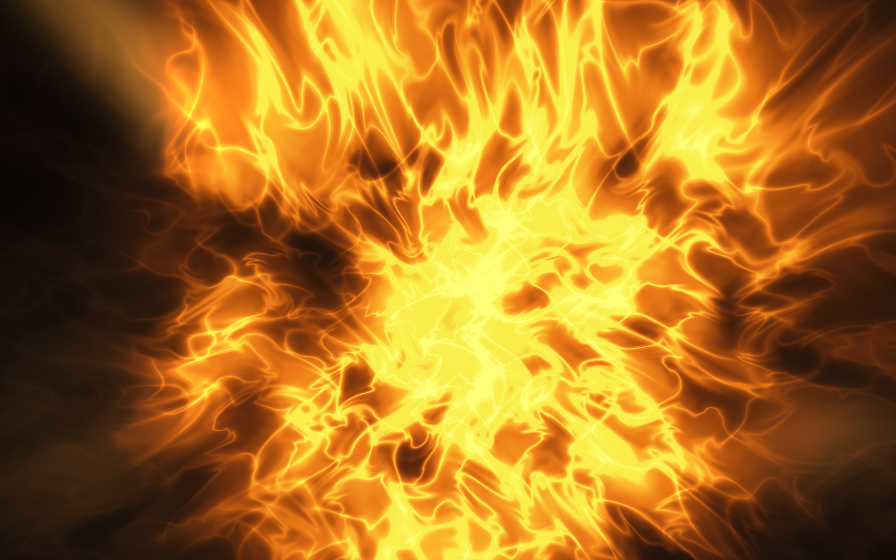
Write a Shadertoy shader that draws this background.

```glsl
// Swirling fire: a hot core with rising flames and curling bright filaments.

const vec2 CORE = vec2(0.81, 0.46); // in canvas heights

// Hot and dark regions: centre.xy, radius.zw
const vec4 HOT[12] = vec4[12](
    vec4(0.84, 0.46, 0.18, 0.18), vec4(0.85, 0.66, 0.28, 0.13),
    vec4(0.62, 0.96, 0.17, 0.20), vec4(0.95, 0.83, 0.17, 0.28),
    vec4(0.77, 0.02, 0.28, 0.11), vec4(0.88, 0.27, 0.21, 0.17),
    vec4(1.14, 0.47, 0.18, 0.20), vec4(1.21, 0.84, 0.20, 0.28),
    vec4(0.43, 0.82, 0.17, 0.17), vec4(0.63, 0.24, 0.18, 0.15),
    vec4(1.12, 0.18, 0.24, 0.17), vec4(0.40, 0.40, 0.16, 0.24));
const vec4 DARK[7] = vec4[7](
    vec4(1.12, 0.70, 0.05, 0.08), vec4(0.46, 0.30, 0.07, 0.07),
    vec4(0.37, 0.61, 0.12, 0.05), vec4(0.67, 0.71, 0.07, 0.04),
    vec4(1.28, 0.44, 0.04, 0.07), vec4(0.06, 0.66, 0.18, 0.20),
    vec4(0.57, 0.50, 0.09, 0.12));

float blob(vec2 p, vec2 centre, vec2 radius) {
    vec2 d = (p - centre) / radius;
    return exp(-dot(d, d));
}

mat2 rotation(float angle) {
    float c = cos(angle), s = sin(angle);
    return mat2(c, s, -s, c);
}

// Bend the plane with ever finer sines
vec2 swirl(vec2 q, float seed) {
    float size = 1.0;
    for (int i = 0; i < 5; i++) {
        float k = float(i);
        q += 0.45 / size * sin(q.yx * size * vec2(1.7, 1.4) + vec2(seed + k * 1.9, seed * 1.7 - k));
        q = rotation(0.83) * q;
        size *= 1.6;
    }
    return q;
}

// Smooth field in about -1..1 whose zero line forms curls
float sineField(vec2 q, float seed) {
    vec2 w = swirl(q, seed);
    return 0.5 * (sin(w.x * 1.6 + seed) + sin(w.y * 1.9 + 0.7 * sin(w.x + seed)));
}

float filament(float field, float width) {
    float d = abs(field) / width;
    return 0.6 * exp(-d * 2.0) + 0.4 / (1.0 + d * d);
}

// Broad layout of warmth
float warmth(vec2 p) {
    float cold = 1.0;
    for (int i = 0; i < HOT.length(); i++)
        cold *= 1.0 - 0.59 * blob(p, HOT[i].xy, HOT[i].zw);
    float heat = 1.0 - cold;
    heat += 0.34 * blob(p, CORE, vec2(0.62, 0.85));
    heat += 0.34 * blob(p, vec2(1.52, 0.68), vec2(0.30, 0.42));
    for (int i = 0; i < DARK.length(); i++)
        heat *= 1.0 - 0.48 * blob(p, DARK[i].xy, DARK[i].zw);
    return heat;
}

// Soft streak between two points
float beam(vec2 p, vec2 a, vec2 b, float width) {
    vec2 ab = b - a;
    float t = clamp(dot(p - a, ab) / dot(ab, ab), 0.0, 1.0);
    float d = length(p - a - ab * t) / width;
    return exp(-d * d) * mix(0.7, 1.0, t);
}

vec3 fireColour(float heat) {
    vec3 colour = mix(vec3(0.04, 0.025, 0.02), vec3(0.15, 0.08, 0.04), smoothstep(0.0, 0.16, heat));
    colour = mix(colour, vec3(0.37, 0.16, 0.05), smoothstep(0.14, 0.32, heat));
    colour = mix(colour, vec3(0.63, 0.28, 0.05), smoothstep(0.28, 0.46, heat));
    colour = mix(colour, vec3(0.92, 0.47, 0.09), smoothstep(0.42, 0.60, heat));
    colour = mix(colour, vec3(0.99, 0.70, 0.17), smoothstep(0.58, 0.77, heat));
    colour = mix(colour, vec3(0.98, 0.93, 0.29), smoothstep(0.74, 0.92, heat));
    return mix(colour, vec3(1.0, 1.0, 0.48), smoothstep(1.0, 1.6, heat));
}

void mainImage(out vec4 fragColor, in vec2 fragCoord) {
    vec2 uv = fragCoord / iResolution.xy;
    vec2 p = uv * vec2(1.6, 1.0);

    // Round curls below, stretched flames towards the top and sides
    vec2 offset = p - CORE;
    vec2 q = offset / (0.75 + 0.8 * length(offset));
    q.y *= mix(1.15, 0.85, smoothstep(0.40, 1.0, p.y));

    // Fine curls over broad ones
    float broad = sineField(q * 10.0, 1.3);
    float middle = sineField(q * 15.0 + 3.1, 4.2);
    float fine = sineField(q * 25.0 - 1.7, 7.6);
    float lines = 0.50 * filament(broad, 0.13) + 0.48 * filament(middle, 0.14)
                + 0.44 * filament(fine, 0.17);
    float cloud = 0.5 + 0.22 * broad + 0.22 * middle + 0.16 * fine;

    // Let the flames ripple the edges of the hot regions
    float base = warmth(p + 0.035 * vec2(broad, middle));
    float heat = base * (0.28 + 0.62 * cloud) + lines * (0.04 + 0.90 * base * base + 0.12 * base);
    heat += 0.34 * blob(p, CORE + vec2(0.02, 0.0), vec2(0.17, 0.14));
    heat += 0.16 * blob(p, vec2(0.62, 0.98), vec2(0.14, 0.16));
    heat += 0.16 * blob(p, vec2(0.77, 0.02), vec2(0.16, 0.08));

    // Pale streak and smoke in the corners
    vec3 colour = fireColour(heat);
    float streak = beam(p, vec2(0.10, 1.05), vec2(0.31, 0.81), 0.08);
    colour += vec3(0.72, 0.46, 0.15) * streak * (0.55 + 0.5 * cloud);
    float smoke = blob(p, vec2(0.10, 0.22), vec2(0.22, 0.20))
                + blob(p, vec2(1.50, 0.20), vec2(0.16, 0.10));
    colour += vec3(0.17, 0.11, 0.045) * smoke * (0.35 + 0.8 * cloud);
    fragColor = vec4(clamp(colour, 0.0, 1.0), 1.0);
}
```
